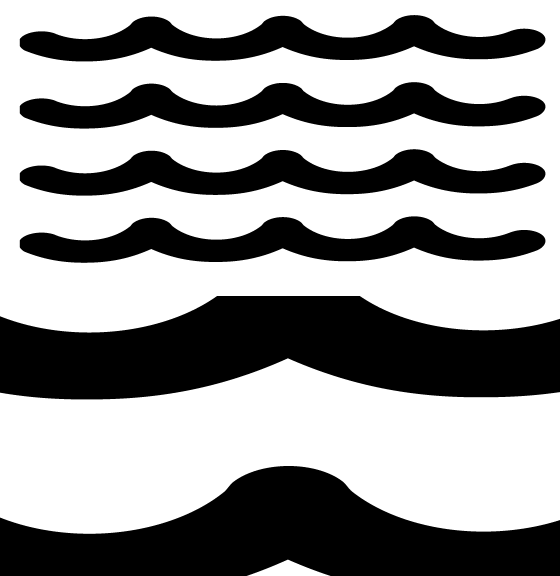
Top: the whole. Bottom: its middle third, enlarged.
A Shadertoy shader for this pattern:

```glsl
// Upper half of an ellipse of the given radii, as a height above its centre
float dome(float x, vec2 radii) {
    float u = x / radii.x;
    return radii.y * sqrt(max(1.0 - u * u, 0.0));
}

// 1 inside a wave band; units are percent of the canvas height
float waveBand(vec2 p) {
    const float period = 46.93;
    float x = p.x - 100.94;
    float y = mod(p.y - 0.0055 * x - 2.55, 23.96) - 11.98;

    // Four scallops per row
    if (abs(x) > 2.0 * period) return 0.0;
    float crestDist = abs(x - period * round(x / period));
    float troughDist = 0.5 * period - crestDist;

    // Hollow upper edge and cusped lower edge
    float valley = 13.0 - dome(troughDist, vec2(20.3, 13.0));
    float bottom = -7.97 + 4.77 * pow(troughDist / (0.5 * period), 2.2);
    float top;

    if (abs(x) > 1.5 * period) {
        // Rounded tips, blunter on the left
        float tipX = crestDist - 7.68;
        float tipRadius = x < 0.0 ? 8.07 : 7.68;
        float tip = dome(tipX, vec2(tipRadius, 3.91)) - 1.04;
        top = mix(tip, valley, smoothstep(11.8, 13.2, crestDist));
        if (crestDist < 3.9)
            bottom = max(bottom, -1.04 - dome(tipX, vec2(tipRadius, 4.3)));
    } else {
        // Domed crests
        float crest = 3.36 + dome(crestDist, vec2(8.07, 4.58));
        top = mix(crest, valley, smoothstep(6.5, 7.8, crestDist));
    }
    return step(bottom, y) * step(y, top);
}

void mainImage(out vec4 fragColor, in vec2 fragCoord) {
    // Average a grid of samples for smooth edges
    const int grid = 5;
    float ink = 0.0;
    for (int i = 0; i < grid * grid; i++) {
        vec2 offset = (vec2(i % grid, i / grid) + 0.5) / float(grid) - 0.5;
        ink += waveBand((fragCoord + offset) * 100.0 / iResolution.y);
    }
    fragColor = vec4(vec3(1.0 - ink / float(grid * grid)), 1.0);
}
```
